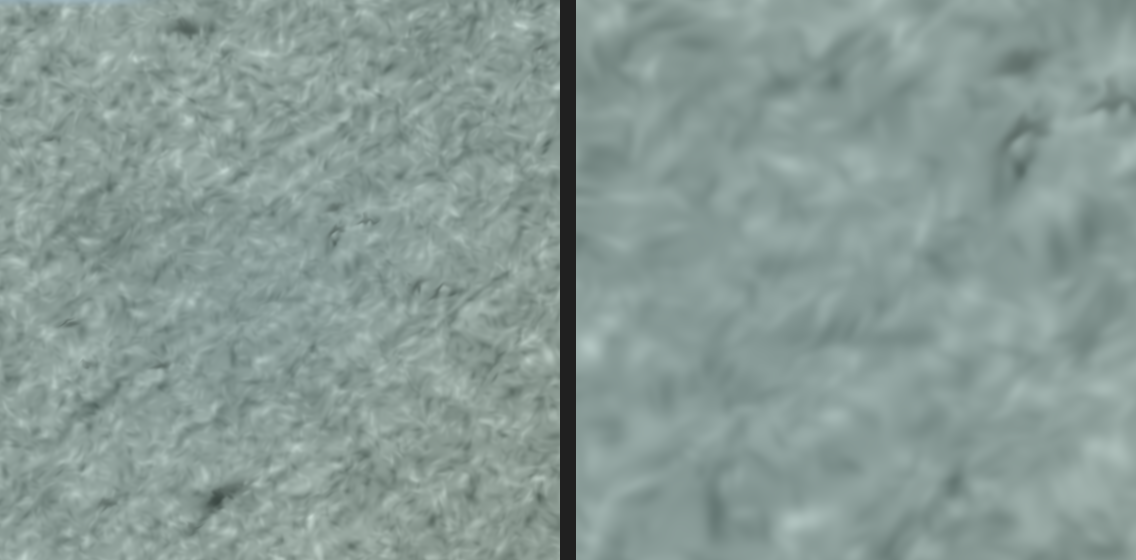
Left, the full canvas; right, a detail of the centre.
This texture is drawn by a Shadertoy shader. Its source:

```glsl
// Weathered grey-green stone: fine slanted grain, faint scratches and a few dark pits.

vec3 hash3(vec2 p) {
    vec3 q = fract(vec3(p.xyx) * vec3(0.1031, 0.1030, 0.0973));
    q += dot(q, q.yxz + 33.33);
    return fract((q.xxy + q.yzz) * q.zyx);
}

vec2 turn(vec2 p, float angle) {
    float c = cos(angle), s = sin(angle);
    return vec2(c * p.x + s * p.y, c * p.y - s * p.x);
}

// Cellular noise: each cell holds one light or dark flake, tilted around a main slope
float flakes(vec2 p, float slope, float spread) {
    vec2 cell = floor(p);
    float sum = 0.0;
    for (int j = -1; j <= 1; j++)
    for (int i = -1; i <= 1; i++) {
        vec2 id = cell + vec2(i, j);
        vec3 rnd = hash3(id + 71.0);
        float weight = hash3(id + 193.0).x * 2.0 - 1.0;
        vec2 d = turn(p - id - rnd.xy, slope + (rnd.z - 0.5) * spread);
        float fade = max(0.0, 1.0 - dot(d, d));
        sum += weight * fade * fade * exp(-9.0 * d.y * d.y);
    }
    return sum;
}

// Soft elongated mark centred on a point
float smudge(vec2 p, vec2 center, vec2 size, float angle) {
    vec2 d = turn(p - center, angle) / size;
    return exp(-dot(d, d));
}

void mainImage(out vec4 fragColor, in vec2 fragCoord) {
    vec2 uv = fragCoord / iResolution.xy;

    // Layered sines bend the grain slightly
    vec2 p = uv + 0.004 * vec2(sin(uv.y * 41.0 + 3.0 * sin(uv.x * 17.0)),
                               sin(uv.x * 37.0 + 2.0 * sin(uv.y * 23.0)));

    // Grain from broad mottling down to fine flakes
    float grain = 0.25 * flakes(p * 9.0, 0.6, 1.5)
                + 0.45 * flakes(p * 24.0 + 40.0, 0.6, 1.8)
                + 0.80 * flakes(p * 45.0 + 90.0, 0.6, 2.4)
                + 0.45 * flakes(p * 74.0 + 150.0, 0.6, 2.8);

    // The middle is smoother than the borders
    float calm = smudge(uv, vec2(0.48, 0.47), vec2(0.32, 0.22), 0.5);
    float tone = grain * mix(0.128, 0.095, calm);
    tone += 0.008 * sin(uv.x * 5.0 - uv.y * 7.0 + 1.5 * sin(uv.x * 9.0));

    // Long faint streaks along the slope
    vec2 along = turn(p, 0.6);
    float streak = flakes(along * vec2(7.0, 38.0) + 20.0, 0.0, 0.3);
    float patches = smoothstep(-0.1, 0.5, flakes(uv * 4.0 + 12.0, 0.6, 1.0));
    tone += streak * (0.025 + 0.05 * patches);

    // One long groove with a lit lower lip, and a pale scrape
    tone -= 0.10 * smudge(p, vec2(0.845, 0.468), vec2(0.090, 0.006), 0.69);
    tone += 0.05 * smudge(p, vec2(0.865, 0.452), vec2(0.080, 0.008), 0.69);
    tone += 0.08 * smudge(p, vec2(0.385, 0.692), vec2(0.045, 0.006), 0.5);

    // Scattered small pits with ragged rims
    vec2 ragged = p + 0.010 * vec2(grain, -grain);
    float pit = 0.0;
    for (int i = 0; i < 12; i++) {
        vec3 rnd = hash3(vec2(float(i) * 7.3 + 5.0, 31.0));
        vec2 size = vec2(0.016, 0.007) * (0.6 + 0.6 * rnd.z);
        pit += (0.3 + 0.4 * rnd.z) * smudge(ragged, rnd.xy, size, 0.2 + 0.5 * rnd.x);
    }

    // Main pit with a shallow tail, and a lesser one near the top
    pit += 1.5 * smudge(ragged, vec2(0.382, 0.107), vec2(0.020, 0.015), 0.4);
    pit += 0.7 * smudge(ragged, vec2(0.418, 0.123), vec2(0.035, 0.015), 0.3);
    pit += 0.8 * smudge(ragged, vec2(0.328, 0.950), vec2(0.028, 0.010), 0.15);

    // Cool centre and left, slightly warmer lower right
    vec3 stone = vec3(0.546, 0.613, 0.591) + tone;
    stone += vec3(-0.008, 0.0, 0.010) * calm;
    stone += vec3(0.010, 0.002, -0.008) * smoothstep(0.5, 1.4, uv.x + 0.5 - uv.y);
    stone = mix(stone, vec3(0.17, 0.22, 0.20), 1.0 - exp(-pit));

    // Pale blue sliver at the upper left edge
    float edge = smoothstep(0.982, 1.005, uv.y) * (1.0 - smoothstep(0.18, 0.32, uv.x));
    stone = mix(stone, vec3(0.62, 0.72, 0.77), 0.75 * edge);

    fragColor = vec4(clamp(stone, 0.0, 1.0), 1.0);
}
```
